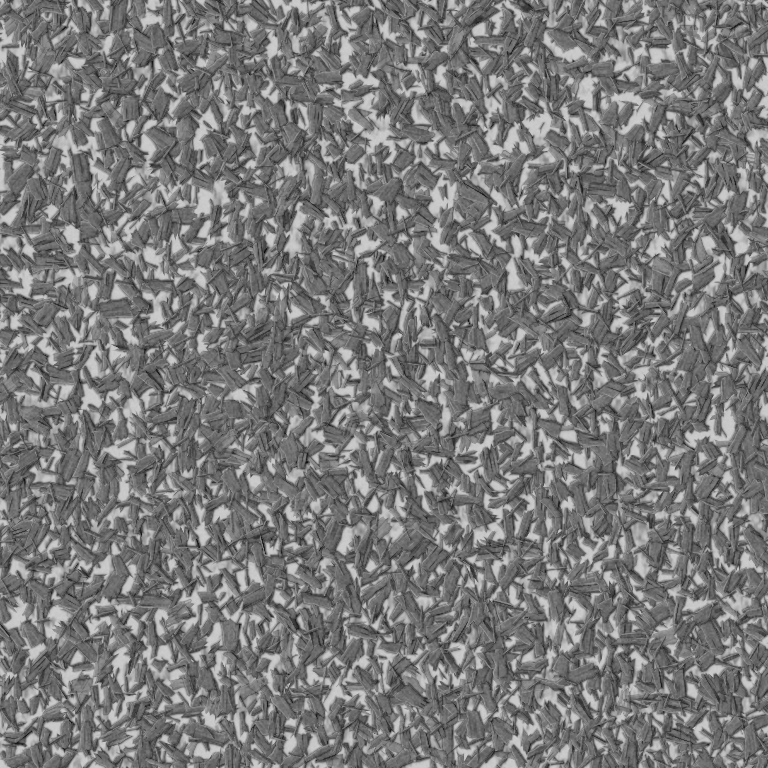
Reproduce this texture procedurally as a three.js fragment shader.

```glsl
varying vec2 vUv;

vec2 hash2(vec2 p) {
  vec3 h = fract(p.xyx * vec3(0.1031, 0.1030, 0.0973));
  h += dot(h, h.yzx + 33.33);
  return fract((h.xx + h.yz) * h.zy);
}

float noise(vec2 p) {
  vec2 cell = floor(p), f = fract(p);
  f = f * f * (3.0 - 2.0 * f);
  float low = mix(hash2(cell).x, hash2(cell + vec2(1.0, 0.0)).x, f.x);
  float high = mix(hash2(cell + vec2(0.0, 1.0)).x, hash2(cell + 1.0).x, f.x);
  return mix(low, high, f.y);
}

float fbm(vec2 p) {
  return 0.55 * noise(p) + 0.3 * noise(p * 2.1 + 7.3) + 0.15 * noise(p * 4.3 + 19.1);
}

// Running result of all chips laid so far
struct Litter {
  float tone;
  float cover;
  float gap;
  float shade;
};

// Lays one chip; q is measured along and across its grain
void layChip(inout Litter litter, vec2 q, vec2 halfSize, vec2 seed) {
  vec2 look = hash2(seed + 71.7);
  vec2 form = hash2(seed + 23.1);
  vec2 shift = look * 90.0;

  // Skewed, tapered and frayed outline
  q.x += q.y * (form.x - 0.5) * 1.1;
  halfSize.y *= 1.0 + (form.y - 0.5) * 0.8 * clamp(q.x / halfSize.x, -1.0, 1.0);
  float fibre = noise(q * vec2(50.0, 430.0) + shift);
  float fray = noise(vec2(q.y * 350.0, sign(q.x) * 5.0) + shift) - 0.5;
  vec2 edge = abs(q) - halfSize;
  edge.x += fray * 0.012 * look.y;
  edge.y += (noise(q * vec2(130.0, 60.0) + shift) - 0.5) * 0.003;
  float d = length(max(edge, 0.0)) + min(max(edge.x, edge.y), 0.0);

  // Grain, cracks and rim of the chip
  float inside = 1.0 - smoothstep(-0.0007, 0.0007, d);
  float lit = smoothstep(-0.8, 0.8, q.y / halfSize.y);
  float crack = 1.0 - smoothstep(0.1, 0.25, fibre);
  float tone = 0.425 + (look.x - 0.5) * 0.03 + (fibre - 0.5) * 0.11;
  tone -= crack * 0.17 * form.y;
  tone += (lit - 0.5) * 0.26 * exp(-abs(d + 0.001) * 1100.0);

  // Some chips are half buried or split into fibres
  float buried = 0.4 * step(0.9, look.x);
  float split = smoothstep(0.6, 0.78, fibre) * smoothstep(0.5, 0.95, look.y) * 0.9;
  float opacity = inside * (1.0 - max(buried, split));

  float shadow = exp(-max(d, 0.0) * 900.0) * (1.0 - inside);
  litter.shade = mix(litter.shade, 1.0, opacity) * (1.0 - shadow * mix(0.55, 0.0, lit));
  litter.tone = mix(litter.tone, tone, inside);
  litter.cover = mix(litter.cover, 1.0, opacity);
  litter.gap = min(litter.gap, max(d, 0.0) + buried * 0.004);
}

// Scatters one chip per cell; sizes are given in cells
void scatter(inout Litter litter, vec2 uv, float cells, vec2 smallest, vec2 largest,
             float share, float seed) {
  vec2 home = floor(uv * cells);
  for (int j = -1; j <= 1; j++) {
    for (int i = -1; i <= 1; i++) {
      vec2 id = home + vec2(float(i), float(j)) + seed;
      vec2 pick = hash2(id + 11.3);
      if (pick.x > share) continue;
      vec2 center = (id - seed + 0.12 + 0.76 * hash2(id + 3.9)) / cells;
      vec2 halfSize = mix(smallest, largest, hash2(id + 47.2)) / cells;
      vec2 turn = hash2(id + 59.6);
      float angle = 1.57 + (turn.x + turn.y - 1.0) * 1.9;
      vec2 along = vec2(cos(angle), sin(angle));
      vec2 offset = uv - center;
      vec2 q = vec2(dot(offset, along), dot(offset, vec2(-along.y, along.x)));
      if (length(q) < length(halfSize) * 1.3 + 0.01) layChip(litter, q, halfSize, id);
    }
  }
}

void main() {
  vec2 uv = vUv;
  Litter litter = Litter(0.43, 0.0, 0.02, 1.0);

  // From fine debris up to long splinters
  scatter(litter, uv, 57.0, vec2(0.25, 0.04), vec2(0.75, 0.15), 0.7, 110.0);
  scatter(litter, uv, 8.0, vec2(0.25, 0.05), vec2(0.5, 0.1), 0.13, 510.0);
  scatter(litter, uv, 42.0, vec2(0.3, 0.11), vec2(0.62, 0.32), 0.9, 230.0);
  scatter(litter, uv, 31.0, vec2(0.28, 0.11), vec2(0.62, 0.33), 0.9, 370.0);
  scatter(litter, uv, 48.0, vec2(0.25, 0.03), vec2(0.7, 0.09), 0.45, 640.0);

  // Pale ground, dimmer close to chips and in dusty patches
  float ground = mix(0.56, 0.79, smoothstep(-0.0005, 0.0032, litter.gap));
  float dust = smoothstep(0.5, 0.75, fbm(uv * vec2(60.0, 42.0)));
  float wisps = noise(uv * vec2(300.0, 130.0));
  ground -= dust * (0.03 + 0.26 * wisps);

  float value = mix(ground, litter.tone, litter.cover) * max(litter.shade, 0.55);
  value += (noise(uv * 450.0) - 0.5) * 0.09 * (0.35 + 0.65 * litter.cover);
  gl_FragColor = vec4(vec3(clamp(value, 0.0, 1.0)), 1.0);
}
```
